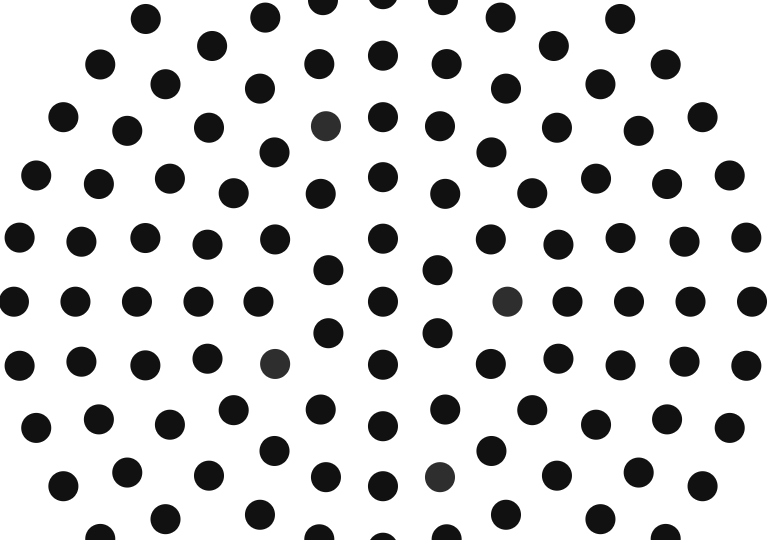
This pattern is drawn by a WebGL 1 fragment shader. Its source:

```glsl
precision highp float;
// Near-black dots on white, set on six concentric rings around a centre dot.
// Each ring folds the angle into equal sectors, so a pixel only measures
// its distance to the nearest dot of that ring; a few dots are paler.

uniform vec2 u_resolution;

const float TAU = 6.2831853;

// Dots per ring: six more each step, odd outer rings get two extra.
float dotCount(float ring) {
  return 6.0 * ring + (ring > 1.5 ? 2.0 * mod(ring, 2.0) : 0.0);
}

// Even spacing, with the two innermost rings pushed slightly outward.
float ringRadius(float ring) {
  return 0.1139 * ring + (ring < 2.5 ? 0.0028 : 0.0);
}

// Pale dots recur at a fixed step along the second and third rings.
bool isPale(float ring, float index) {
  if (ring == 2.0) return mod(index + 0.5, 5.0) > 3.0 && mod(index + 0.5, 5.0) < 4.0;
  if (ring == 3.0) return mod(index + 0.5, 10.0) > 9.0;
  return false;
}

// Antialiased coverage of a dot, one pixel wide at the rim.
float dotMask(vec2 offset) {
  return clamp(0.5 + (0.0278 - length(offset)) * u_resolution.y, 0.0, 1.0);
}

void main() {
  // Height-based units, measured from the centre dot
  vec2 p = (gl_FragCoord.xy - 0.5 * u_resolution) / u_resolution.y;
  p -= vec2(-0.0019, -0.0587);

  vec3 ink = vec3(0.067);
  vec3 paleInk = vec3(0.18);
  vec3 color = mix(vec3(1.0), ink, dotMask(p));

  // Clockwise angle from the top
  float angle = length(p) > 0.0 ? atan(p.x, p.y) : 0.0;

  for (int i = 1; i <= 6; i++) {
    float ring = float(i);
    float count = dotCount(ring);
    float index = mod(floor(angle / TAU * count + 0.5) + count, count);
    float dotAngle = index / count * TAU;
    vec2 center = ringRadius(ring) * vec2(sin(dotAngle), cos(dotAngle));
    vec3 fill = isPale(ring, index) ? paleInk : ink;
    color = mix(color, fill, dotMask(p - center));
  }

  gl_FragColor = vec4(color, 1.0);
}
```
